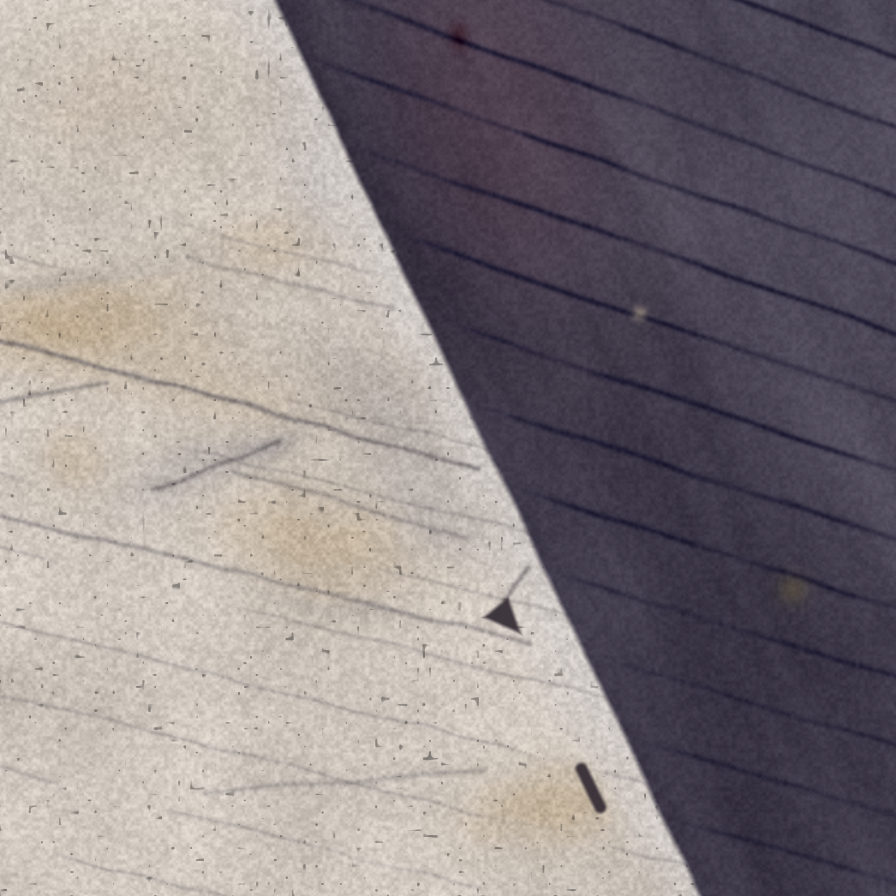
This texture is drawn by a Shadertoy shader. Its source:

```glsl
// A pale weathered slab meets a shaded plank surface along a steep diagonal.
// Stains are soft ellipses, cracks are distance segments, plank joints are a
// fanned repeat, and layered value noise gives mottling and grain.

#define EDGE_FOOT 0.781   // x of the diagonal at the bottom
#define EDGE_LEAN 0.475   // its horizontal run per unit height
#define EDGE_SOFT 0.0045
#define JOINT_STEP 0.0767 // joint spacing at the right side
#define JOINT_FAN 0.1
#define GRAIN 0.17
#define MOTTLE 0.13
#define PALE vec3(0.805, 0.772, 0.738)
#define OCHRE vec3(0.715, 0.62, 0.485)
#define GREY vec3(0.6, 0.58, 0.59)
#define SHADE vec3(0.255, 0.235, 0.295)

float hash(vec2 p) {
    vec3 q = fract(vec3(p.xyx) * 0.1031);
    q += dot(q, q.yzx + 33.33);
    return fract((q.x + q.y) * q.z);
}

float noise(vec2 p) {
    vec2 i = floor(p), f = fract(p);
    f = f * f * (3.0 - 2.0 * f);
    return mix(mix(hash(i), hash(i + vec2(1, 0)), f.x),
               mix(hash(i + vec2(0, 1)), hash(i + vec2(1, 1)), f.x), f.y);
}

float fbm(vec2 p) {
    float sum = 0.0, amp = 0.5;
    for (int i = 0; i < 5; i++) {
        sum += amp * noise(p);
        p = mat2(1.6, 1.2, -1.2, 1.6) * p + 7.3;
        amp *= 0.5;
    }
    return sum;
}

// Fine sand grain, centred on zero
float grain(vec2 p) {
    return 0.6 * noise(p * 210.0) + 0.4 * noise(p * 390.0 + 5.0) - 0.5;
}

// Soft ellipse; tilt is the slope of its long axis
float stain(vec2 p, float x, float y, float rx, float ry, float tilt) {
    vec2 q = p - vec2(x, y);
    q.y -= tilt * q.x;
    q /= vec2(rx, ry);
    return exp(-dot(q, q));
}

float segment(vec2 p, vec2 a, vec2 b) {
    vec2 d = b - a;
    return length(p - a - d * clamp(dot(p - a, d) / dot(d, d), 0.0, 1.0));
}

float crack(vec2 p, float ax, float ay, float bx, float by) {
    float d = segment(p, vec2(ax, ay), vec2(bx, by)) / 0.0032;
    return exp(-d * d);
}

float side(vec2 p, vec2 a, vec2 b) {
    vec2 d = normalize(b - a);
    return d.x * (p.y - a.y) - d.y * (p.x - a.x);
}

vec3 paleSlab(vec2 p, float edge) {
    vec2 w = p + 0.03 * (vec2(fbm(p * 14.0), fbm(p * 14.0 + 40.0)) - 0.5);
    float cloud = fbm(p * 9.0 + 3.0) - 0.48;
    vec3 col = PALE + MOTTLE * cloud;

    // Warm stains, then cool smears
    float warm = 0.75 * stain(w, 0.095, 0.645, 0.125, 0.05, 0.1)
        + 0.7 * stain(w, 0.355, 0.39, 0.095, 0.06, -0.2)
        + 0.7 * stain(w, 0.612, 0.1, 0.08, 0.046, 0.1)
        + 0.4 * stain(w, 0.085, 0.48, 0.04, 0.04, 0.0)
        + 0.35 * stain(w, 0.3, 0.725, 0.07, 0.035, 0.0)
        + 0.35 * stain(w, 0.25, 0.57, 0.18, 0.06, -0.2)
        + 0.28 * stain(w, 0.13, 0.88, 0.11, 0.08, 0.0);
    col = mix(col, OCHRE, clamp(warm * (0.75 + cloud), 0.0, 1.0));
    float cool = 0.5 * stain(w, 0.425, 0.54, 0.085, 0.05, -0.6)
        + 0.32 * stain(w, 0.345, 0.8, 0.035, 0.08, -1.0)
        + 0.38 * stain(w, 0.48, 0.43, 0.07, 0.045, -0.4)
        + 0.3 * stain(w, 0.09, 0.692, 0.13, 0.012, 0.15)
        + 0.4 * stain(w, 0.22, 0.475, 0.085, 0.028, 0.35)
        + 0.6 * stain(w, 0.305, 0.505, 0.035, 0.014, 0.2)
        + 0.35 * stain(w, 0.36, 0.325, 0.09, 0.012, -0.22);
    col = mix(col, GREY, clamp(cool * (0.9 + cloud), 0.0, 1.0));

    // Bright worn rim
    float rim = smoothstep(-0.065, -0.01, edge + 0.06 * cloud);
    col = mix(col, vec3(0.82, 0.8, 0.795), 0.65 * rim);

    // Faint repeated seams and stronger cracks
    vec2 c = p + 0.006 * (vec2(noise(p * 25.0), noise(p * 25.0 + 9.0)) - 0.5);
    float seam = (fract((c.y + 0.25 * c.x - 0.02) / 0.082) - 0.5) * 33.0;
    float marks = 0.22 * exp(-seam * seam) * smoothstep(0.4, 0.65, noise(p * 8.0));
    marks *= smoothstep(0.8, 0.7, p.y);
    marks += 0.55 * crack(c, 0.0, 0.622, 0.535, 0.476) + 0.4 * crack(c, 0.0, 0.55, 0.12, 0.572)
        + 0.5 * crack(c, 0.17, 0.452, 0.31, 0.508) + 0.32 * crack(c, 0.26, 0.475, 0.52, 0.4)
        + 0.38 * crack(c, 0.0, 0.425, 0.59, 0.283) + 0.25 * crack(c, 0.21, 0.713, 0.44, 0.655)
        + 0.25 * crack(c, 0.23, 0.115, 0.54, 0.14) + 0.5 * crack(c, 0.566, 0.33, 0.588, 0.365);
    col = mix(col, vec3(0.36, 0.34, 0.36), clamp(marks, 0.0, 0.8));

    // Grain and sparse specks
    col += GRAIN * grain(p);
    col *= 1.0 - 0.35 * smoothstep(0.88, 0.99, noise(p * 150.0 + 70.0));

    // Triangular chip and short slot
    vec2 a = vec2(0.54, 0.311), b = vec2(0.581, 0.293), t = vec2(0.567, 0.333);
    float chip = min(min(side(p, a, b), side(p, b, t)), side(p, t, a));
    float slot = 0.0065 - segment(p, vec2(0.649, 0.142), vec2(0.67, 0.099));
    return mix(col, vec3(0.2, 0.17, 0.2), 0.93 * smoothstep(-0.003, 0.003, max(chip, slot)));
}

vec3 shadedPlanks(vec2 p, float edge) {
    // Steep streaks beside the diagonal
    float streak = fbm(vec2((p.x + 0.5 * p.y) * 15.0, p.y * 2.5)) - 0.48;
    vec3 col = SHADE + 0.13 * streak + 0.07 * (fbm(p * 8.0 + 20.0) - 0.48);
    col += 0.04 * smoothstep(0.15, 0.42, edge) - 0.032 * exp(-max(edge, 0.0) / 0.055);
    col.r += 0.04 * stain(p, 0.55, 0.88, 0.13, 0.2, -0.5);

    // Fanned joints, broken and fading near the diagonal
    float back = 1.0 - p.x;
    float row = (p.y - 0.28 * back) / (1.0 + JOINT_FAN * back) + 0.004 * (noise(p * 18.0) - 0.5);
    float k = (row - 0.0146) / JOINT_STEP + 0.5;
    float d = (fract(k) - 0.5) * JOINT_STEP / 0.0036;
    float wear = 0.45 + 0.55 * smoothstep(0.22, 0.6, noise(vec2(p.x * 11.0, floor(k) * 5.3)));
    wear *= smoothstep(0.0, 0.07, edge) * mix(0.65, 1.0, smoothstep(0.1, 0.45, p.y));
    col = mix(col, vec3(0.1, 0.09, 0.185), 0.85 * wear * exp(-d * d));

    // Small coloured spots
    col += vec3(0.28, 0.26, 0.17) * stain(p, 0.714, 0.65, 0.008, 0.008, 0.0);
    col += vec3(0.08, 0.07, -0.02) * stain(p, 0.885, 0.342, 0.016, 0.016, 0.0);
    col -= vec3(0.07, 0.12, 0.13) * stain(p, 0.512, 0.96, 0.01, 0.016, 0.0);
    return col + 0.45 * GRAIN * grain(p);
}

void mainImage(out vec4 fragColor, in vec2 fragCoord) {
    vec2 p = fragCoord / iResolution.xy;
    float edge = (p.x - EDGE_FOOT + EDGE_LEAN * p.y) / length(vec2(1.0, EDGE_LEAN));
    edge += 0.003 * (noise(p * 30.0) - 0.5);
    float shade = smoothstep(-EDGE_SOFT, EDGE_SOFT, edge);
    vec3 col = mix(paleSlab(p, edge), shadedPlanks(p, edge), shade);
    fragColor = vec4(clamp(col, 0.0, 1.0), 1.0);
}
```
